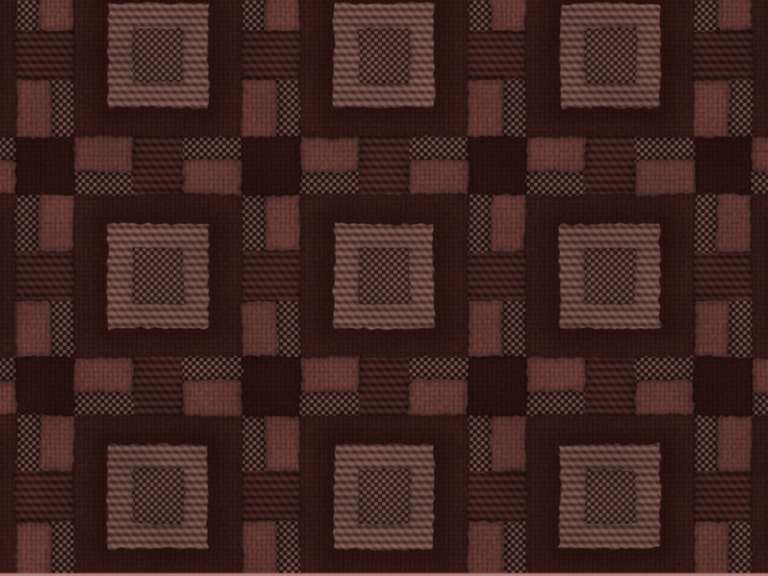
This pattern is drawn by a Shadertoy shader. Its source:

```glsl
// Lengths are in threads; the canvas is THREADS high.
const float THREADS = 576.0;
const vec2 TILE = vec2(226.0, 220.5);
const vec2 BLOCK_CENTRE = vec2(384.0, 300.0);
const float STRIP_HALF = 29.0;
const float RIB_HALF = 25.0;
const vec2 FRAME_HALF = vec2(50.0, 52.0);
const vec2 PANEL_HALF = vec2(25.0, 27.0);
const vec2 PATCH_CENTRE = vec2(12.5, 54.5);
const vec2 PATCH_HALF = vec2(18.5, 29.5);
const float ROW_PITCH = 7.5;
const float HATCH_PITCH = 7.6;
const float PILE_PITCH = 4.8;
const float EDGE_WOBBLE = 2.6;
const float HEM_HEIGHT = 2.8;
const float TAU = 6.2831853;

const vec3 SHADOW = vec3(0.11, 0.045, 0.035);
const vec3 DARK = vec3(0.155, 0.07, 0.055);
const vec3 MAROON = vec3(0.215, 0.105, 0.09);
const vec3 RIB = vec3(0.30, 0.165, 0.145);
const vec3 ROSE = vec3(0.375, 0.215, 0.195);
const vec3 BEIGE = vec3(0.49, 0.345, 0.315);
const vec3 HEM = vec3(0.72, 0.52, 0.50);

vec2 hash2(vec2 p) {
    vec3 h = fract(p.xyx * vec3(0.1031, 0.1030, 0.0973));
    h += dot(h, h.yzx + 33.33);
    return fract((h.xx + h.yz) * h.zy);
}

// Gradient noise, about -0.7 to 0.7
float corner(vec2 cell, vec2 offset, vec2 f) {
    float a = TAU * hash2(cell + offset).x;
    return dot(vec2(cos(a), sin(a)), f - offset);
}

float noise(vec2 p) {
    vec2 i = floor(p), f = p - i;
    vec2 u = f * f * f * (f * (f * 6.0 - 15.0) + 10.0);
    vec2 e = vec2(1.0, 0.0);
    return mix(mix(corner(i, e.yy, f), corner(i, e.xy, f), u.x),
               mix(corner(i, e.yx, f), corner(i, e.xx, f), u.x), u.y);
}

float boxDistance(vec2 p, vec2 halfSize, float radius) {
    vec2 d = abs(p) - halfSize + radius;
    return length(max(d, 0.0)) + min(max(d.x, d.y), 0.0) - radius;
}

float inside(float d) {
    float soft = 0.8 + 0.6 * THREADS / iResolution.y;
    return 1.0 - smoothstep(-soft, soft, d);
}

// Weaves: each returns the relief height, 0 to 1
float slantedRows(vec2 p) {
    float y = p.y / ROW_PITCH;
    float ridge = 0.5 + 0.5 * cos(TAU * y);
    float stitch = 0.5 + 0.5 * cos(TAU * (p.x / 8.5 + 0.65 * y));
    return clamp(0.15 + ridge * 0.65 + stitch * 0.3, 0.0, 1.0);
}

float hatch(vec2 p) {
    vec2 c = cos(TAU * p / HATCH_PITCH);
    return smoothstep(-0.55, 0.75, c.x * c.y);
}

float pile(vec2 p) {
    float rib = cos(TAU * (p.x / PILE_PITCH + 0.12 * noise(p / 14.0)));
    float loops = cos(TAU * p.y / PILE_PITCH);
    return 0.55 + 0.13 * rib + 0.1 * loops + 0.4 * noise(p / vec2(3.0, 4.5));
}

vec3 shade(vec3 base, float height) {
    return mix(SHADOW, base, height);
}

// Strip along y: ribbed middle, hatched ends, raised patches turned about the centre
vec3 strip(vec2 q, vec2 p) {
    vec3 col = shade(BEIGE, 0.1 + 0.75 * hatch(p));
    col = mix(col, shade(RIB, slantedRows(p)), inside(abs(q.y) - RIB_HALF));
    vec2 turned = q.y < 0.0 ? -q : q;
    float d = boxDistance(turned - PATCH_CENTRE, PATCH_HALF, 5.0);
    col *= 1.0 - 0.4 * exp(-abs(d) / 3.0);
    vec3 plush = ROSE * (0.73 + 0.47 * pile(p)) * mix(0.82, 1.0, smoothstep(0.0, 7.0, -d));
    return mix(col, plush, inside(d));
}

void mainImage(out vec4 fragColor, in vec2 fragCoord) {
    vec2 p = fragCoord * THREADS / iResolution.y;

    // Uneven weaving shifts every edge a little
    vec2 wobble = vec2(noise(p / 8.0), noise(p / 8.0 + 71.0)) * EDGE_WOBBLE;
    wobble += vec2(noise(p / 60.0 + 19.0), noise(p / 60.0 + 43.0)) * EDGE_WOBBLE;
    vec2 w = p + wobble - BLOCK_CENTRE;
    vec2 block = mod(w + 0.5 * TILE, TILE) - 0.5 * TILE;
    vec2 cross = mod(w, TILE) - 0.5 * TILE;

    // Dark plush, redder away from the frame
    float frame = boxDistance(block, FRAME_HALF, 2.0);
    float plush = 0.72 + 0.5 * pile(p);
    vec3 col = mix(DARK, MAROON, smoothstep(2.0, 34.0, frame) * 0.8) * plush;

    // Patchwork strips and their crossings
    vec2 gap = abs(cross) - STRIP_HALF;
    col = mix(col, strip(vec2(cross.x, block.y), p), inside(gap.x));
    col = mix(col, strip(vec2(cross.y, -block.x), p), inside(gap.y));
    col = mix(col, DARK * plush, inside(max(gap.x, gap.y)));
    col *= 1.0 - 0.25 * exp(-min(abs(gap.x), abs(gap.y)) / 2.5);

    // Light frame with a hatched panel
    float panel = boxDistance(block, PANEL_HALF, 1.0);
    col = mix(col, shade(BEIGE, 0.25 + 0.75 * slantedRows(p)), inside(frame));
    col = mix(col, shade(BEIGE, 0.2 + 0.65 * hatch(p)), inside(panel));
    col *= 1.0 - 0.25 * exp(-abs(panel) / 2.0);

    // Dye variation per repeat and across the cloth, then the hem
    vec2 id = floor(w / TILE + 0.5);
    col *= 0.97 + 0.06 * hash2(id + 17.0).x + 0.12 * noise(p / 45.0);
    col = mix(col, HEM, inside(p.y - HEM_HEIGHT));
    fragColor = vec4(col, 1.0);
}
```
